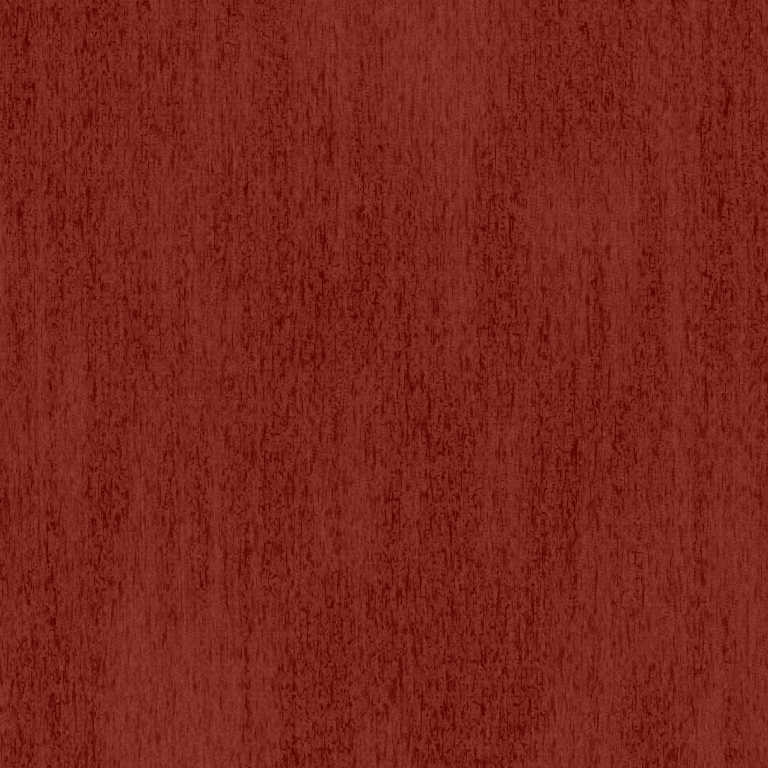
A WebGL 1 fragment shader for this texture:

```glsl
precision highp float;
// Red-stained wood with fine vertical grain, dark pores and mottled patches.
uniform vec2 u_resolution;

float hash(vec2 p) {
  return fract(sin(dot(p, vec2(127.1, 311.7))) * 43758.5453);
}

float noise(vec2 p) {
  vec2 cell = floor(p);
  vec2 f = fract(p);
  f = f * f * (3.0 - 2.0 * f);
  float low = mix(hash(cell), hash(cell + vec2(1.0, 0.0)), f.x);
  float high = mix(hash(cell + vec2(0.0, 1.0)), hash(cell + 1.0), f.x);
  return mix(low, high, f.y);
}

float fbm(vec2 p) {
  float sum = 0.0;
  float weight = 0.53;
  for (int i = 0; i < 4; i++) {
    sum += weight * noise(p);
    p = p * 2.03 + 17.3;
    weight *= 0.5;
  }
  return sum;
}

void main() {
  vec2 uv = gl_FragCoord.xy / min(u_resolution.x, u_resolution.y);

  // Slight sideways wander of the fibres
  vec2 fibre = uv;
  fibre.x += 0.004 * (noise(uv * vec2(9.0, 6.0)) - 0.5);
  fibre.y += 0.02 * noise(uv * vec2(160.0, 5.0));

  // Broad mottling, a little darker on the left, and long streaks
  float mottle = fbm(uv * vec2(7.0, 3.5) + 4.7) + 0.12 * (0.4 - uv.x);
  float streak = noise(fibre * vec2(75.0, 3.0) + 31.0);
  float density = smoothstep(0.2, 0.8, 0.65 * mottle + 0.35 * streak);

  // Hairlines, fine grain and nearly round specks
  float hairline = noise(fibre * vec2(430.0, 16.0) + 67.0);
  float grain = noise(fibre * vec2(460.0, 110.0) + 7.0);
  float speck = noise(uv * vec2(509.0, 431.0) + 53.0);

  // Short upright pores, with shorter curly ones in the dense patches
  float pores = smoothstep(0.54, 0.96, noise(fibre * vec2(447.0, 77.0) + 91.0));
  vec2 curl = uv + 0.005 * vec2(noise(uv * 90.0), noise(uv * 90.0 + 20.0));
  float flecks = smoothstep(0.53, 0.97, noise(curl * vec2(431.0, 283.0) + 13.0));
  float pits = max(pores * (0.5 + 0.55 * density),
                   flecks * smoothstep(0.25, 0.85, density));

  float darkness = 0.16 + 0.27 * (mottle - 0.5) + 0.12 * (streak - 0.5);
  darkness += 0.2 * (hairline - 0.5) + 0.26 * (grain - 0.5);
  darkness += 0.46 * (speck - 0.5) + 0.68 * pits;

  vec3 lightStain = vec3(0.53, 0.2, 0.157);
  vec3 darkPore = vec3(0.345, 0.02, 0.0);
  gl_FragColor = vec4(mix(lightStain, darkPore, clamp(darkness, -0.12, 1.0)), 1.0);
}
```
